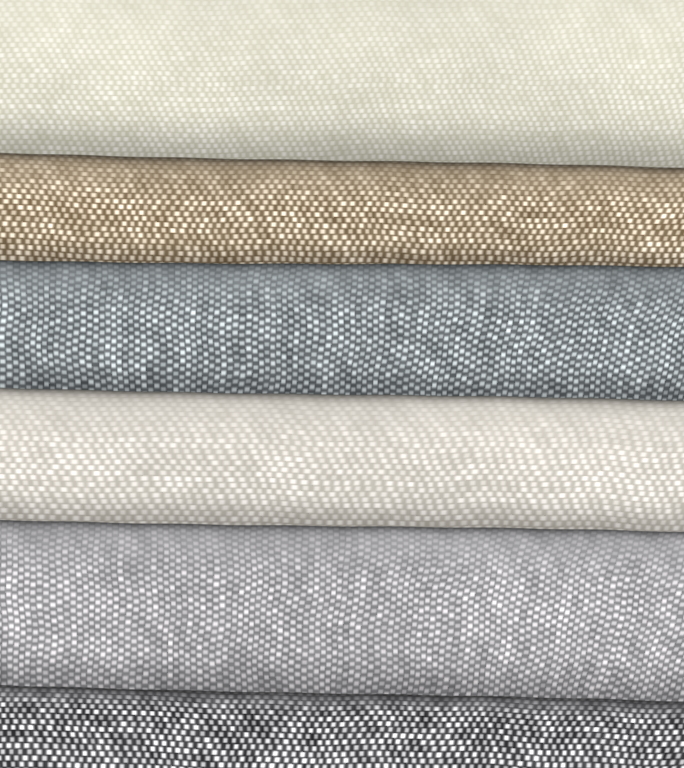
A Shadertoy shader for this texture:

```glsl
// Six folded cloths stacked in near-horizontal bands, each a staggered weave.
// Every band is laid over the one above from its sloping top edge, with soft
// fold shadows, hashed thread brightness and layered sines for uneven cloth.
#define FABRICS 6
#define THREAD_VARIATION 0.70
#define COURSE_JITTER 0.26  // random slide of each thread course, in stitches
#define WAVINESS 0.0015     // sideways thread drift
#define SHEAR 0.34          // diagonal lean toward the right
#define CREASE_DEPTH 0.58   // darkness of the line under each fold
#define CREASE_WIDTH 0.0062
#define HEM_SHADE 0.25      // darkening where a cloth rolls under
#define TOP_CONTRAST 0.28   // weave strength on the upper curve
#define MEAN_WEAVE 0.44     // flat value the weave fades toward
#define MOTTLE 0.11         // cloudy yarn unevenness
#define STREAK 0.16         // tone change from one rib to the next

// Top edge of each cloth, measured down from the top of the canvas.
const float EDGE_LEFT[7] = float[](-0.07, 0.199, 0.339, 0.505, 0.677, 0.892, 1.04);
const float EDGE_RIGHT[7] = float[](-0.07, 0.219, 0.348, 0.522, 0.693, 0.914, 1.06);

// Thread counts per canvas height; ribbed cloths stagger by column, not by row.
const float COLUMNS[6] = float[](92.0, 86.0, 124.0, 70.0, 122.0, 86.0);
const float ROWS[6] = float[](150.0, 134.0, 94.0, 136.0, 96.0, 122.0);
const bool RIBBED[6] = bool[](false, false, true, false, true, false);
const float STAGGER[6] = float[](0.42, 0.5, 0.5, 0.37, 0.5, 0.5);
const float FADE_END[6] = float[](0.95, 0.50, 0.45, 0.60, 0.40, 0.20);

const vec3 DARK_YARN[6] = vec3[](
    vec3(0.82, 0.81, 0.73), vec3(0.50, 0.43, 0.33), vec3(0.38, 0.40, 0.41),
    vec3(0.77, 0.75, 0.71), vec3(0.53, 0.53, 0.54), vec3(0.22, 0.22, 0.23));
const vec3 LIGHT_YARN[6] = vec3[](
    vec3(0.93, 0.92, 0.87), vec3(0.89, 0.83, 0.74), vec3(0.74, 0.77, 0.78),
    vec3(0.94, 0.92, 0.89), vec3(0.83, 0.82, 0.83), vec3(0.80, 0.80, 0.81));

float hash(vec2 p) {
    p = fract(p * vec2(0.1031, 0.1137));
    p += dot(p, p.yx + 33.33);
    return fract((p.x + p.y) * p.x * 97.0);
}

// Slow tonal drift, roughly -1 to 1.
float drift(vec2 p) {
    return 0.5 * sin(7.0 * p.x + 5.0 * sin(4.0 * p.y))
         + 0.3 * sin(19.0 * p.x - 23.0 * p.y + 1.7)
         + 0.2 * sin(47.0 * p.x + 31.0 * p.y);
}

// Small cloudy patches a few stitches across, roughly -1 to 1.
float mottle(vec2 p) {
    vec2 bend = 1.6 * sin(p.yx * 37.0 + 2.0);
    return 0.6 * sin(57.0 * p.x + bend.x) * sin(81.0 * p.y + bend.y)
         + 0.4 * sin(160.0 * p.x - 110.0 * p.y + bend.y);
}

// Soft stitches on a staggered grid: 0 in the gaps and about 1 on the yarn.
float weave(vec2 grid, float stagger, float streak, float seed) {
    float course = floor(grid.y);
    grid.x -= stagger * course;
    grid.x += COURSE_JITTER * (hash(vec2(course, seed * 7.0)) - 0.5);
    vec2 stitch = floor(grid);
    vec2 local = abs(fract(grid) - 0.5);
    float yarn = hash(stitch + seed * 17.0 + 200.0);
    float slub = hash(vec2(course, floor(stitch.x / 6.0)) + seed * 41.0 + 200.0);
    float tone = mix(yarn, slub, 0.4) - 0.5;
    float rim = 0.46 + 0.10 * (yarn - 0.5);
    float shape = (1.0 - smoothstep(0.06, rim, local.x))
                * (1.0 - smoothstep(0.16, 0.62, local.y));
    float thread = hash(vec2(course, seed * 13.0 + 5.0)) - 0.5;
    return shape * (1.12 + THREAD_VARIATION * tone) + 0.07
         + 0.18 * tone + streak * thread;
}

vec3 fabric(int i, vec2 p, float depth, float along) {
    float seed = float(i) + 1.0;

    // Weave coordinates follow the fold and lean over on the right.
    float wobble = WAVINESS * (sin(38.0 * depth + 9.0 * p.x + seed)
                             + 0.6 * sin(83.0 * depth - 21.0 * p.x)
                             + 0.8 * sin(61.0 * p.x + seed));
    float lean = SHEAR * depth * p.x * p.x;
    float drop = depth - 0.012 * exp(-max(depth, 0.0) / 0.025)
               + 0.0016 * sin(14.0 * p.x + seed) + 0.0008 * sin(43.0 * p.x);
    vec2 grid = vec2((p.x + wobble + lean) * COLUMNS[i], drop * ROWS[i]);
    float streak = RIBBED[i] ? STREAK : 0.4 * STREAK;
    float stitches = weave(RIBBED[i] ? grid.yx : grid, STAGGER[i], streak, seed);

    float strength = mix(TOP_CONTRAST, 1.0, smoothstep(0.0, FADE_END[i], along));
    float pattern = mix(MEAN_WEAVE, stitches, strength);
    pattern += MOTTLE * mottle(p + seed * 0.21);
    vec3 color = mix(DARK_YARN[i], LIGHT_YARN[i], pattern);

    // Rolled hem, broad highlight and the crease below the cloth above.
    float shadow = max(depth, 0.0);
    float light = 1.0 + 0.03 * drift(p + seed * 0.37);
    light += 0.045 * exp(-pow((along - 0.42) / 0.28, 2.0));
    light *= 1.0 - HEM_SHADE * smoothstep(0.74, 1.04, along);
    light *= 1.0 - CREASE_DEPTH * exp(-shadow / CREASE_WIDTH);
    return color * light;
}

void mainImage(out vec4 fragColor, in vec2 fragCoord) {
    vec2 uv = fragCoord / iResolution.xy;
    vec2 p = vec2(fragCoord.x / iResolution.y, 1.0 - uv.y);
    float pixel = 1.0 / iResolution.y;
    float bow = 0.0012 * sin(6.0 * uv.x) + 0.0004 * sin(41.0 * uv.x);

    // Paint from the top cloth down.
    vec3 color = vec3(0.0);
    for (int i = 0; i < FABRICS; i++) {
        float top = mix(EDGE_LEFT[i], EDGE_RIGHT[i], uv.x) + bow;
        float bottom = mix(EDGE_LEFT[i + 1], EDGE_RIGHT[i + 1], uv.x) + bow;
        float depth = p.y - top;
        float along = depth / (bottom - top);
        float cover = smoothstep(-pixel, pixel, depth);
        color = mix(color, fabric(i, p, depth, along), cover);
    }
    fragColor = vec4(clamp(color, 0.0, 1.0), 1.0);
}
```
